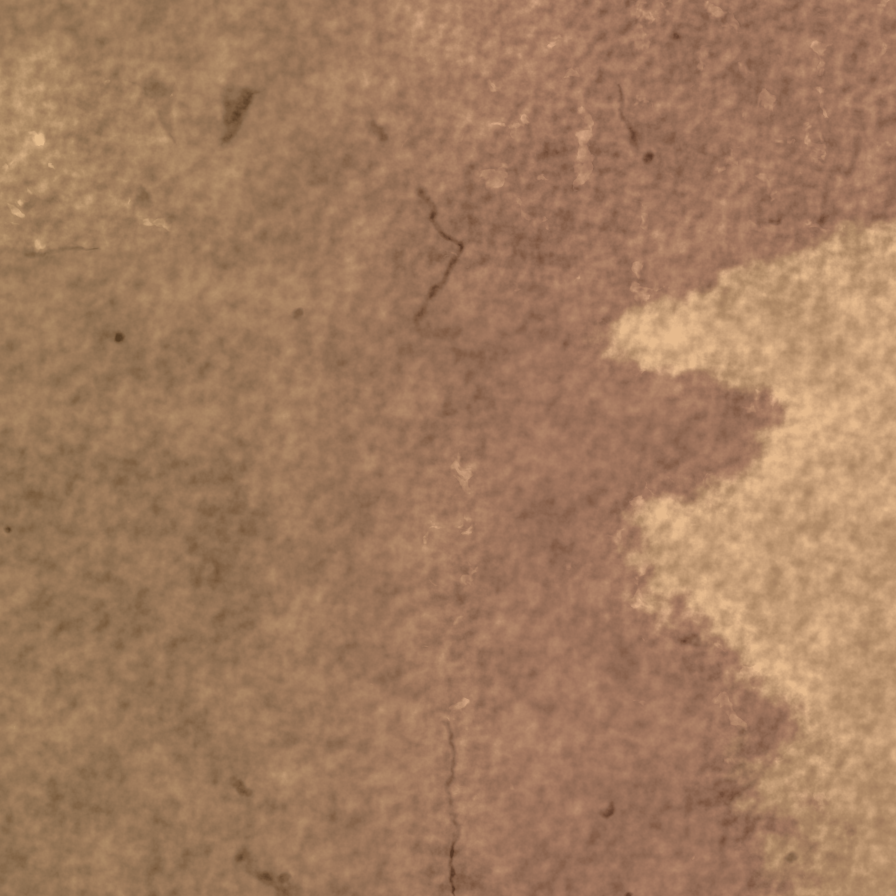
Write a three.js fragment shader that draws this texture.

```glsl
// Weathered plaster wall: brown mottled skin, pale exposed patch, flakes, pits and cracks.
varying vec2 vUv;

// Palette, from darkest to palest; tone 0 is DEEP and tone 5 is PALE
const vec3 SHADOW = vec3(0.35, 0.24, 0.15);
const vec3 DEEP   = vec3(0.49, 0.36, 0.25);
const vec3 DARK   = vec3(0.56, 0.43, 0.32);
const vec3 BASE   = vec3(0.63, 0.48, 0.36);
const vec3 LIGHT  = vec3(0.69, 0.54, 0.40);
const vec3 TAN    = vec3(0.78, 0.62, 0.47);
const vec3 PALE   = vec3(0.88, 0.71, 0.54);
const vec3 MAUVE  = vec3(0.012, -0.012, 0.012);

// Strengths in palette steps, scales in cells per canvas
const float WALL_TONE    = 1.65;
const float PATCH_LIFT   = 2.3;
const float FLAKE_LIFT   = 1.5;
const float PIT_DEPTH    = 1.8;
const float CRACK_DEPTH  = 1.5;
const float CLOUD_SCALE  = 3.0;
const float MOTTLE_SCALE = 14.0;
const float FLAKE_SCALE  = 30.0;
const float GRAIN_SCALE  = 55.0;
const vec2  LIGHT_OFFSET = vec2(-0.0025, 0.003);
const int   PIT_COUNT    = 13;

vec2 hash2(vec2 p) {
  p = vec2(dot(p, vec2(127.1, 311.7)), dot(p, vec2(269.5, 183.3)));
  return fract(sin(p) * 43758.5);
}

float cornerSlope(vec2 cell, vec2 offset) {
  float angle = 6.2832 * hash2(cell).x;
  return dot(vec2(cos(angle), sin(angle)), offset);
}

float gradientNoise(vec2 p) {
  vec2 i = floor(p), f = fract(p), e = vec2(1.0, 0.0);
  vec2 u = f * f * f * (f * (f * 6.0 - 15.0) + 10.0);
  float low  = mix(cornerSlope(i, f), cornerSlope(i + e, f - e), u.x);
  float high = mix(cornerSlope(i + e.yx, f - e.yx), cornerSlope(i + 1.0, f - 1.0), u.x);
  return mix(low, high, u.y);
}

float fbm(vec2 p) {
  float sum = 0.0, amplitude = 0.5;
  for (int i = 0; i < 4; i++) {
    sum += amplitude * gradientNoise(p);
    p = mat2(1.6, 1.2, -1.2, 1.6) * p + 17.3;
    amplitude *= 0.5;
  }
  return sum;
}

float bump(float x, float width) { return exp(-x * x / (width * width)); }

// Signed distance past the ragged left border of the pale patch
float patchSide(vec2 p) {
  float border = 0.86 - 0.15 * bump(p.y - 0.63, 0.06) - 0.17 * bump(p.y - 0.38, 0.09)
               + 0.35 * smoothstep(0.68, 0.85, p.y);
  return p.x - border + 0.18 * fbm(p * 9.0) + 0.1 * fbm(p * 32.0);
}

// Dark stroke that tapers towards b
float crack(vec2 p, vec2 a, vec2 b, float width) {
  vec2 ab = b - a;
  float t = clamp(dot(p - a, ab) / dot(ab, ab), 0.0, 1.0);
  return 1.0 - smoothstep(0.0, width * (1.2 - 0.7 * t), length(p - a - ab * t));
}

// Wedge-shaped gouge pointing down
float gouge(vec2 p, vec2 centre, float lean) {
  vec2 q = p - centre;
  q.x -= lean * q.y;
  float d = max(abs(q.x) - 0.4 * (q.y + 0.038), abs(q.y) - 0.035);
  return 1.0 - smoothstep(-0.008, 0.004, d);
}

float pits(vec2 p) {
  float cover = 0.0;
  for (int i = 0; i < PIT_COUNT; i++) {
    vec2 seed = vec2(float(i), 4.7), shape = hash2(seed + 31.0);
    vec2 q = (p - hash2(seed)) * vec2(1.0, mix(0.6, 1.3, shape.y));
    float radius = mix(0.005, 0.014, shape.x * shape.x);
    cover = max(cover, 1.0 - smoothstep(0.4 * radius, 1.3 * radius, length(q)));
  }
  return cover;
}

vec3 palette(float tone) {
  vec3 c = mix(SHADOW, DEEP, clamp(tone + 1.0, 0.0, 1.0));
  c = mix(c, DARK, clamp(tone, 0.0, 1.0));
  c = mix(c, BASE, clamp(tone - 1.0, 0.0, 1.0));
  c = mix(c, LIGHT, clamp(tone - 2.0, 0.0, 1.0));
  c = mix(c, TAN, clamp(tone - 3.0, 0.0, 1.0));
  return mix(c, PALE, clamp(tone - 4.0, 0.0, 1.2));
}

void main() {
  vec2 p = vUv;
  vec2 warped = p + 0.025 * vec2(fbm(p * 22.0), fbm(p * 22.0 + 9.0));

  // Regions
  float side = patchSide(p);
  float exposed = smoothstep(-0.025, 0.04, side);
  float upperRight = smoothstep(0.3, 0.6, p.x) * smoothstep(0.6, 0.75, p.y);
  float block = smoothstep(0.3, 0.08, warped.x) * smoothstep(0.71, 0.73, warped.y) * smoothstep(0.97, 0.9, p.y);
  float seam = bump(p.x - 0.51, 0.045) * smoothstep(0.62, 0.45, p.y);
  float rough = clamp(max(max(upperRight, 0.7 * block), max(0.8 * seam, bump(side, 0.07))), 0.0, 1.0);

  // Mottled, embossed surface
  float cloud = fbm(p * CLOUD_SCALE + 5.0);
  float relief = fbm((p - LIGHT_OFFSET) * GRAIN_SCALE) - fbm((p + LIGHT_OFFSET) * GRAIN_SCALE);
  float tone = WALL_TONE + 1.8 * cloud + 2.2 * fbm(p * MOTTLE_SCALE) + 2.4 * fbm(p * GRAIN_SCALE + 40.0);
  tone += (1.3 + 1.4 * rough) * relief + 0.6 * (p.y - 0.45);
  tone += PATCH_LIFT * exposed * mix(0.7, 1.0, smoothstep(0.0, 0.3, p.y)) + 0.9 * block;

  // Pale flakes gather where the skin is rough
  float spread = clamp(rough * (0.75 + 2.0 * fbm(p * 6.0 + 3.0)), 0.0, 1.0);
  float flake = fbm(warped * FLAKE_SCALE + 70.0) - mix(0.36, 0.1, spread);
  tone += FLAKE_LIFT * smoothstep(0.0, 0.12, flake) * (1.0 - 0.6 * exposed);

  // Damage
  float cracks = crack(warped, vec2(0.503, 0.19), vec2(0.507, -0.02), 0.006);
  cracks = max(cracks, crack(warped, vec2(0.468, 0.785), vec2(0.514, 0.727), 0.009));
  cracks = max(cracks, crack(warped, vec2(0.469, 0.648), vec2(0.514, 0.727), 0.009));
  cracks = max(cracks, crack(warped, vec2(0.705, 0.837), vec2(0.69, 0.9), 0.008));
  cracks = max(cracks, crack(warped, vec2(0.268, 0.045), vec2(0.32, 0.0), 0.013));
  cracks = max(cracks, 0.7 * crack(warped, vec2(0.0, 0.722), vec2(0.11, 0.72), 0.006));
  float gouges = max(gouge(warped, vec2(0.183, 0.875), -0.35), gouge(warped, vec2(0.26, 0.87), 0.25));
  tone -= CRACK_DEPTH * max(cracks, gouges) + PIT_DEPTH * pits(warped);

  float mauve = smoothstep(0.25, 0.65, p.x) * (1.0 - exposed) - 0.4 * smoothstep(0.4, 0.0, p.x);
  gl_FragColor = vec4(palette(tone) + MAUVE * mauve, 1.0);
}
```
